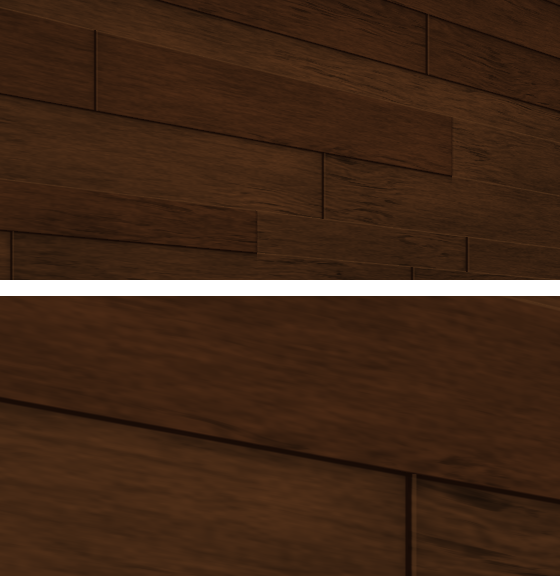
Top: the whole. Bottom: its middle third, enlarged.
This texture is drawn by a WebGL 2 fragment shader. Its source:

```glsl
#version 300 es
precision highp float;
// Dark stained oak wall planks in perspective, with raised boards and shadowed seams.
uniform vec2 u_resolution;
out vec4 fragColor;

const vec2 VANISH = vec2(5.208, 1.286);   // where all seams meet, y pointing down
const float ORIGIN = 0.026;               // top of row 0 on the left border
const float PERIOD = 0.795;               // two wide rows and a narrow one
const vec2 SPLIT = vec2(0.307, 0.612);    // row tops inside a period
const vec3 LIGHT_OAK = vec3(0.258, 0.152, 0.079);
const vec3 DARK_OAK = vec3(0.222, 0.122, 0.061);
const vec3 GAP = vec3(0.080, 0.034, 0.016);
const vec3 EDGE = vec3(0.360, 0.225, 0.120);

// Per row, from row -4: first joint, board length, end of the raised part
const vec3 ROWS[8] = vec3[8](
    vec3(0.180, 0.140, 1.0), vec3(0.180, 0.140, 1.0),
    vec3(0.2714, 0.073, 1.0), vec3(0.185, 0.140, 0.0),
    vec3(0.2054, 0.0729, 0.2783), vec3(0.2466, 0.073, 0.0),
    vec3(0.2330, 0.0494, 0.2330), vec3(0.1935, 0.0741, 0.0));

vec3 rowData(float id) {
    return ROWS[int(clamp(id + 4.0, 0.0, 7.0))];
}

float hash(vec2 p) {
    vec3 q = fract(p.xyx * vec3(0.1031, 0.1030, 0.0973));
    q += dot(q, q.yzx + 33.33);
    return fract((q.x + q.y) * q.z);
}

float noise(vec2 p) {
    vec2 i = floor(p), f = fract(p);
    f = f * f * (3.0 - 2.0 * f);
    return mix(mix(hash(i), hash(i + vec2(1, 0)), f.x),
               mix(hash(i + vec2(0, 1)), hash(i + vec2(1, 1)), f.x), f.y);
}

float fbm(vec2 p) {
    float sum = 0.0, amp = 0.5;
    for (int i = 0; i < 4; i++) {
        sum += amp * noise(p);
        p = p * 2.03 + 17.1;
        amp *= 0.5;
    }
    return sum / 0.9375;
}

// Soft line of the given half width around distance zero
float line(float d, float halfWidth, float soft) {
    return 1.0 - smoothstep(halfWidth - soft, halfWidth + soft, abs(d));
}

// Brightness factor of the wood: fibres, wavy rings in patches, and pores
float woodGrain(vec2 p) {
    float warp = fbm(p * vec2(2.2, 8.0));
    float rings = sin(p.y * 190.0 + warp * 48.0);
    float patches = smoothstep(0.42, 0.75, noise(p * vec2(2.0, 6.0) + 5.7));
    float fibre = fbm(p * vec2(13.0, 110.0) + warp * 3.0) - 0.5;
    float pores = noise(p * vec2(70.0, 190.0)) - 0.5;
    float streak = smoothstep(0.58, 0.78, fbm(p * vec2(9.0, 75.0) + warp * 5.0));
    return 1.01 + 0.34 * fibre + 0.15 * pores + 0.08 * rings * patches
         - 0.20 * streak * (0.4 + patches) + 0.24 * (warp - 0.5);
}

// Broad light: warm in the middle, falling off to the borders, softly uneven
float wallLight(vec2 p) {
    vec2 q = (p - vec2(0.95, 0.40)) / vec2(1.05, 0.55);
    return 0.83 + 0.27 * exp(-dot(q, q)) + 0.16 * (noise(p * 3.0 + 2.3) - 0.5);
}

void main() {
    vec2 p = gl_FragCoord.xy / u_resolution.y;
    p.y = 1.0 - p.y;
    float px = 1.0 / u_resolution.y;

    // Wall coordinates: u along the boards, v across them
    float depth = VANISH.x - p.x;
    float scale = depth / VANISH.x;
    float u = 1.0 / depth;
    float v = VANISH.y - (VANISH.y - p.y) / scale;

    // Row and its borders
    float cycle = floor((v - ORIGIN) / PERIOD);
    float f = v - ORIGIN - cycle * PERIOD;
    float second = step(SPLIT.x, f), third = step(SPLIT.y, f);
    float id = cycle * 3.0 + second + third;
    float top = third > 0.5 ? SPLIT.y : second * SPLIT.x;
    float bottom = third > 0.5 ? PERIOD : mix(SPLIT.x, SPLIT.y, second);
    float below = (f - top) * scale, above = (bottom - f) * scale;
    vec3 row = rowData(id);
    float raised = step(u, row.z);
    float raisedOver = step(u, rowData(id - 1.0).z);

    // Board and its nearest end joint
    float along = (u - row.x) / row.y;
    float board = floor(along);
    float jointU = row.x + floor(along + 0.5) * row.y;
    float jointX = (u - jointU) * depth * depth;
    float jointDepth = abs(jointU - row.z) < 0.001 ? 0.25 : 0.85;

    // Wood
    float tone = hash(vec2(id + 20.0, board + 31.0));
    vec2 grainPos = vec2(u * 20.0 + tone * 37.0, v + 5.0 + tone * 11.0);
    vec3 color = mix(LIGHT_OAK, DARK_OAK, raised * 0.8);
    color *= woodGrain(grainPos) * wallLight(p) * (0.96 + 0.08 * tone);

    // Shadows under raised boards, lit edges elsewhere
    float soft = max(px, 0.0015);
    color *= 1.0 - 0.38 * raisedOver * exp(-below / 0.014);
    float gap = max(raisedOver * line(below, 0.0045, soft), raised * line(above, 0.0015, soft));
    float lit = max((1.0 - raisedOver) * line(below, 0.0025, soft),
                    (1.0 - raised) * line(above, 0.001, soft));
    color = mix(color, EDGE, 0.6 * lit);
    color = mix(color, GAP, 0.88 * gap);

    // End joints: dark slit with a lit right side
    color *= 1.0 - 0.25 * jointDepth * exp(-abs(jointX) / 0.012);
    color = mix(color, EDGE, 0.5 * jointDepth * line(jointX - 0.007, 0.0025, soft));
    color = mix(color, GAP, jointDepth * line(jointX, 0.0035, soft));

    fragColor = vec4(color, 1.0);
}
```
